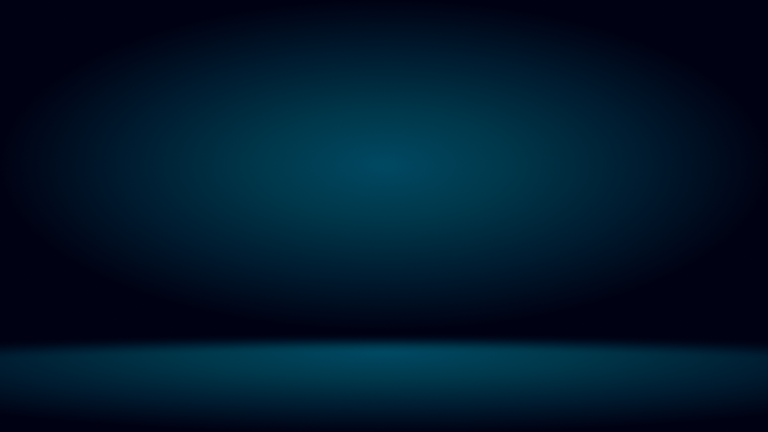
This background is drawn by a WebGL 1 fragment shader. Its source:

```glsl
precision highp float;
// A dark studio backdrop: a wide elliptical blue glow on the wall above
// a lit floor strip with a soft, slightly curved horizon. Both lights are
// elliptical falloffs, coloured by one shared ramp from navy to teal.

uniform vec2 u_resolution;

// Lengths are in canvas heights, with x measured from the centre line.
#define WALL_CENTER vec2(0.0, 0.618)
#define WALL_RADII vec2(0.89, 0.382)
#define FLOOR_CENTER vec2(0.0, 0.183)
#define FLOOR_RADII vec2(1.39, 0.185)
#define HORIZON_Y 0.229
#define HORIZON_SOFTNESS 0.046
#define HORIZON_CURVE 0.02

const vec3 NAVY = vec3(0.0, 0.008, 0.075);
const vec3 DEEP_BLUE = vec3(0.0, 0.115, 0.195);
const vec3 TEAL = vec3(0.0, 0.215, 0.290);
const vec3 BRIGHT_TEAL = vec3(0.0, 0.285, 0.385);

// Light falling from 1 at the centre to 0 on the rim of an ellipse.
float ellipseGlow(vec2 p, vec2 center, vec2 radii) {
  return max(1.0 - length((p - center) / radii), 0.0);
}

vec3 lightRamp(float light) {
  vec3 color = mix(NAVY, DEEP_BLUE, clamp(light / 0.35, 0.0, 1.0));
  color = mix(color, TEAL, clamp((light - 0.35) / 0.32, 0.0, 1.0));
  return mix(color, BRIGHT_TEAL, clamp((light - 0.67) / 0.33, 0.0, 1.0));
}

// Fine grain of less than one colour step, to hide banding.
float dither(vec2 cell) {
  return fract(sin(dot(cell, vec2(12.99, 78.23))) * 4375.85) - 0.5;
}

void main() {
  vec2 p = gl_FragCoord.xy / u_resolution.y;
  p.x -= 0.5 * u_resolution.x / u_resolution.y;

  // Wall glow
  float wallLight = ellipseGlow(p, WALL_CENTER, WALL_RADII);

  // Floor glow, cut off by the horizon that sinks towards the sides
  float horizon = HORIZON_Y - HORIZON_CURVE * p.x * p.x;
  float floorMask = 1.0 - smoothstep(horizon - HORIZON_SOFTNESS, horizon, p.y);
  float floorLight = floorMask * ellipseGlow(p, FLOOR_CENTER, FLOOR_RADII);

  vec3 color = lightRamp(max(wallLight, floorLight));
  gl_FragColor = vec4(color + dither(gl_FragCoord.xy) / 255.0, 1.0);
}
```
